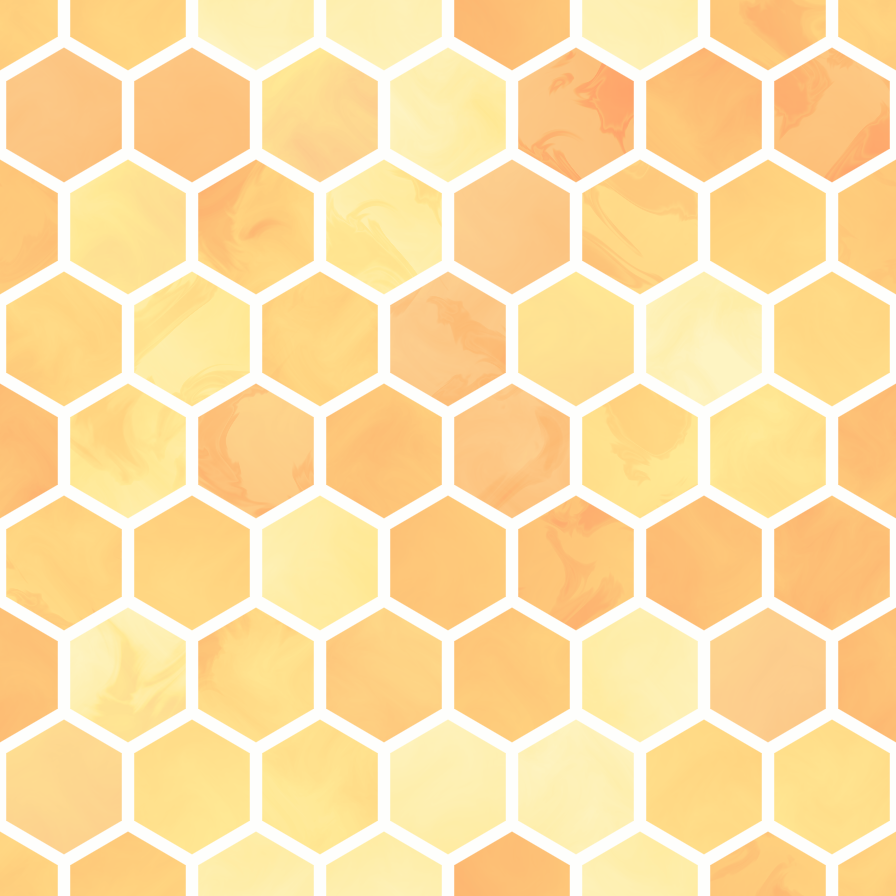
This pattern is drawn by a Shadertoy shader. Its source:

```glsl
// Honeycomb of watercolour cells, 7 across and 8 rows down, parted by white gaps.
// The nearest of two offset lattices gives each hexagon; layered warped sines,
// seeded by the wrapped cell index, paint its wash, so the whole tiles.

const vec2 CELLS = vec2(7.0, 8.0);
const float ROOT3 = 1.7320508;
const float GAP = 0.097;          // line width in cell widths
const float ROW_SHIFT = 0.0033;   // rows sit slightly below the canvas edge

vec3 hash3(vec2 id, float salt) {
    vec3 k = vec3(dot(id, vec2(12.71, 31.17)),
                  dot(id, vec2(26.95, 18.33)),
                  dot(id, vec2(41.93, 37.19)));
    return fract(sin(k + salt) * 4375.85);
}

// Local position in xy, wrapped cell index in zw.
vec4 hexCell(vec2 p) {
    vec2 pitch = vec2(1.0, ROOT3);
    vec2 evenId = floor(p / pitch + 0.5);
    vec2 oddId = floor(p / pitch);
    vec2 a = p - evenId * pitch;
    vec2 b = p - (oddId + 0.5) * pitch;
    bool useEven = dot(a, a) < dot(b, b);
    vec2 id = useEven ? evenId * vec2(1.0, 2.0)
                      : oddId * vec2(1.0, 2.0) + vec2(0.0, 1.0);
    return vec4(useEven ? a : b, mod(id, CELLS));
}

// Distance from the hexagon's outer edge, positive inside.
float hexInset(vec2 p) {
    p = abs(p);
    return 0.5 - max(p.x, dot(p, vec2(0.5, 0.5 * ROOT3)));
}

// Turbulent pigment field, about -1 to 1.
float wash(vec2 p, vec2 seed) {
    float sum = 0.0, amp = 0.65;
    p += seed * 30.0;
    for (int i = 0; i < 5; i++) {
        p += 0.65 * sin(p.yx * 1.3 + vec2(1.7, 4.1));
        sum += amp * sin(p.x) * cos(p.y);
        p = mat2(1.5, 1.1, -1.1, 1.5) * p;
        amp *= 0.56;
    }
    return sum;
}

// Soft terraces, like overlapping dried layers of paint.
float terrace(float v, float steps) {
    v *= steps;
    return (floor(v) + smoothstep(0.25, 0.75, fract(v))) / steps;
}

// Tone ramp: 0 cream, 1 yellow, 2 gold, 3 orange, 4 coral.
vec3 pigment(float tone, float peach) {
    vec3 cream = vec3(0.995, 0.955, 0.76);
    vec3 yellow = vec3(1.0, 0.91, 0.58);
    vec3 gold = mix(vec3(1.0, 0.83, 0.50), vec3(0.99, 0.80, 0.55), peach);
    vec3 orange = vec3(0.99, 0.73, 0.45);
    vec3 coral = vec3(1.0, 0.59, 0.40);
    vec3 c = mix(cream, yellow, clamp(tone, 0.0, 1.0));
    c = mix(c, gold, clamp(tone - 1.0, 0.0, 1.0));
    c = mix(c, orange, clamp(tone - 2.0, 0.0, 1.0));
    return mix(c, coral, clamp(tone - 3.0, 0.0, 1.0));
}

vec3 paintCell(vec2 p, vec2 id) {
    vec3 look = hash3(id, 1.3);
    vec3 seed = hash3(id, 4.7);
    vec3 extra = hash3(id, 8.9);

    // Base tone, a broad drift across the cell and fine mottling
    float tone = 0.2 + 2.65 * look.x;
    float angle = 6.2832 * seed.z;
    tone += 0.45 * dot(p, vec2(cos(angle), sin(angle)));
    float mottle = terrace(wash(p * 4.5, seed.xy), 5.0);
    tone += mix(0.12, 0.42, look.y * look.y) * mottle;

    // Some cells carry dark blooms and ragged veins
    float stained = smoothstep(0.70, 0.82, look.z);
    float stain = wash(p * 3.2, extra.xy);
    float bloom = smoothstep(0.05, 0.45, stain);
    float vein = 1.0 - smoothstep(0.03, 0.14, abs(stain - 0.12));
    tone += stained * (0.8 * bloom + 0.9 * vein * extra.z);

    return pigment(tone, smoothstep(0.6, 0.8, seed.z));
}

void mainImage(out vec4 fragColor, in vec2 fragCoord) {
    vec2 uv = fragCoord / iResolution.xy;
    uv.y += ROW_SHIFT;
    vec4 cell = hexCell(uv * vec2(CELLS.x, 0.5 * CELLS.y * ROOT3));

    float pixel = CELLS.x / iResolution.x;
    float fill = smoothstep(-0.75, 0.75, (hexInset(cell.xy) - 0.5 * GAP) / pixel);

    vec3 white = vec3(0.998, 0.996, 0.988);
    fragColor = vec4(mix(white, paintCell(cell.xy, cell.zw), fill), 1.0);
}
```
